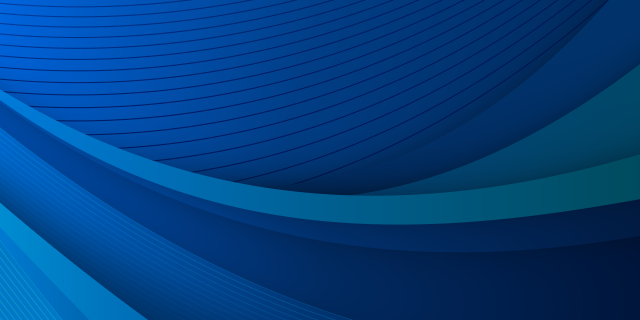
Reproduce this background procedurally as a Shadertoy shader.

```glsl
// Layered blue-to-teal ribbons sweeping across the canvas, with fine contour lines.
#define LINE_WIDTH 0.0034      // dark contour thickness, in canvas heights
#define CONTOUR_DENSITY 16.0   // dark contours per height at the lowest one
#define CONTOUR_CROWDING 12.5  // how quickly they tighten upward
#define STRAND_GAP 0.0185      // spacing of the glowing strands
#define CORNER_GAP 0.027       // spacing of the corner strands
#define SHADOW_WIDTH 0.055     // reach of the soft shadows

// Cubic height through four evenly spaced stations across the canvas.
float sweep(float x, vec4 h) {
    float t = 1.5 * x;
    float a = t - 1.0, b = t - 2.0, c = t - 3.0;
    return dot(h, vec4(-a * b * c / 6.0, t * b * c / 2.0, -t * a * c / 2.0, t * a * b / 6.0));
}

// Change of a field per pixel.
float slope(float field) {
    return max(length(vec2(dFdx(field), dFdy(field))), 1e-6);
}

// Smooth coverage of the region where depth is positive.
float cover(float depth) {
    return clamp(0.5 + depth / slope(depth), 0.0, 1.0);
}

// Thin lines at every whole value of a phase field.
float lines(float phase, float width) {
    float pixels = abs(fract(phase + 0.5) - 0.5) / slope(phase);
    return clamp(0.5 * width * iResolution.y - pixels + 0.5, 0.0, 1.0);
}

// Horizontal blend of three colours.
vec3 ramp(float u, vec3 left, vec3 middle, vec3 right) {
    return u < 0.5 ? mix(left, middle, 2.0 * u) : mix(middle, right, 2.0 * u - 1.0);
}

float shade(float distance, float strength) {
    return 1.0 - strength * exp(-max(distance, 0.0) / SHADOW_WIDTH);
}

// Fill below an edge, dropping a soft shadow on whatever lies above it.
void layer(inout vec3 colour, float depth, vec3 fill, float shadow) {
    colour = mix(colour * shade(-depth, shadow), fill, cover(depth));
}

void mainImage(out vec4 fragColor, in vec2 fragCoord) {
    vec2 uv = fragCoord / iResolution.xy;
    float x = 2.0 * uv.x, y = uv.y, u = uv.x;

    // Depth below each sweeping edge
    float panel = sweep(x, vec4(0.56, 0.415, 0.549, 1.115)) - y;
    float wing = sweep(x, vec4(0.707, 0.402, 0.442, 0.80)) - y;
    float ribbon = sweep(x, vec4(0.721, 0.445, 0.394, 0.518)) - y;
    float band = sweep(x, vec4(0.6875, 0.370, 0.2995, 0.3776)) - y;
    float valley = sweep(x, vec4(0.68, 0.333, 0.2135, 0.263)) - y;
    float wave = sweep(x, vec4(0.602, 0.1745, -0.06, -0.12)) - y;
    float crest = sweep(x, vec4(0.367, -0.142, -0.524, -0.78)) - y;
    float fold = sweep(x, vec4(0.29, -0.39, -0.98, -1.4)) - y;
    float corner = sweep(x, vec4(0.25, -0.55, -1.2, -1.7)) - y;

    // Upper panel with dark contours
    float glow = clamp(u + 0.13 * (1.0 - y), 0.0, 1.0);
    vec3 colour = ramp(glow, vec3(0.0, 0.395, 0.87), vec3(0.004, 0.245, 0.53), vec3(0.004, 0.16, 0.35));
    float rise = y - sweep(x, vec4(0.33, 0.36, 0.60, 1.09));
    float stretched = rise * (1.0 + 0.4 * u * u * u);
    float phase = stretched * (CONTOUR_DENSITY + CONTOUR_CROWDING * stretched);
    float contour = lines(phase, LINE_WIDTH) * step(-0.01, rise);
    float strength = mix(0.8, 0.45, smoothstep(0.6, 1.0, y) * (1.0 - u));
    colour = mix(colour, vec3(0.0, 0.06, 0.34), contour * strength);

    // Right-hand panels
    vec3 panelFill = ramp(u, vec3(0.0, 0.21, 0.46), vec3(0.004, 0.185, 0.41), vec3(0.004, 0.20, 0.42));
    layer(colour, panel, panelFill, 0.18);
    vec3 wingFill = ramp(u, vec3(0.0, 0.30, 0.57), vec3(0.004, 0.275, 0.50), vec3(0.004, 0.28, 0.41));
    layer(colour, wing, wingFill, 0.22);

    // Main ribbon and the bands beneath it
    vec3 ribbonFill = ramp(u, vec3(0.0, 0.49, 0.87), vec3(0.0, 0.375, 0.57), vec3(0.0, 0.295, 0.37));
    layer(colour, ribbon, ribbonFill, 0.26 * smoothstep(0.1, 0.6, u));
    vec3 bandFill = ramp(u, vec3(0.0, 0.37, 0.80), vec3(0.004, 0.20, 0.45), vec3(0.004, 0.11, 0.27));
    layer(colour, band, bandFill * shade(band, 0.16), 0.0);
    vec3 valleyFill = ramp(u, vec3(0.0, 0.325, 0.73), vec3(0.004, 0.175, 0.40), vec3(0.0, 0.085, 0.235));
    layer(colour, valley, valleyFill * shade(valley, 0.16), 0.0);

    // Wave of glowing strands
    vec3 waveFill = ramp(u, vec3(0.0, 0.40, 0.80), vec3(0.004, 0.20, 0.44), vec3(0.0, 0.12, 0.30));
    waveFill *= 1.0 - 0.25 * smoothstep(0.05, 0.26, wave);
    float strands = lines(wave / STRAND_GAP, 0.0025) * exp(-9.0 * max(wave, 0.0));
    vec3 strandColour = mix(vec3(0.02, 0.58, 0.80), vec3(0.0, 0.42, 0.62), clamp(2.0 * u, 0.0, 1.0));
    waveFill = mix(waveFill, strandColour, 0.6 * strands);
    layer(colour, wave, waveFill, 0.10);

    // Bright lower-left folds
    vec3 crestFill = mix(vec3(0.0, 0.55, 0.82), vec3(0.0, 0.41, 0.70), clamp(4.0 * u, 0.0, 1.0));
    layer(colour, crest, crestFill, 0.18);
    vec3 foldFill = mix(vec3(0.0, 0.48, 0.82), vec3(0.0, 0.40, 0.69), clamp(7.0 * u, 0.0, 1.0));
    layer(colour, fold, foldFill, 0.0);
    float cornerLines = lines(corner / CORNER_GAP, 0.003);
    vec3 cornerFill = mix(vec3(0.0, 0.47, 0.78), vec3(0.05, 0.66, 0.77), 0.6 * cornerLines);
    layer(colour, corner, cornerFill, 0.0);

    fragColor = vec4(colour, 1.0);
}
```
